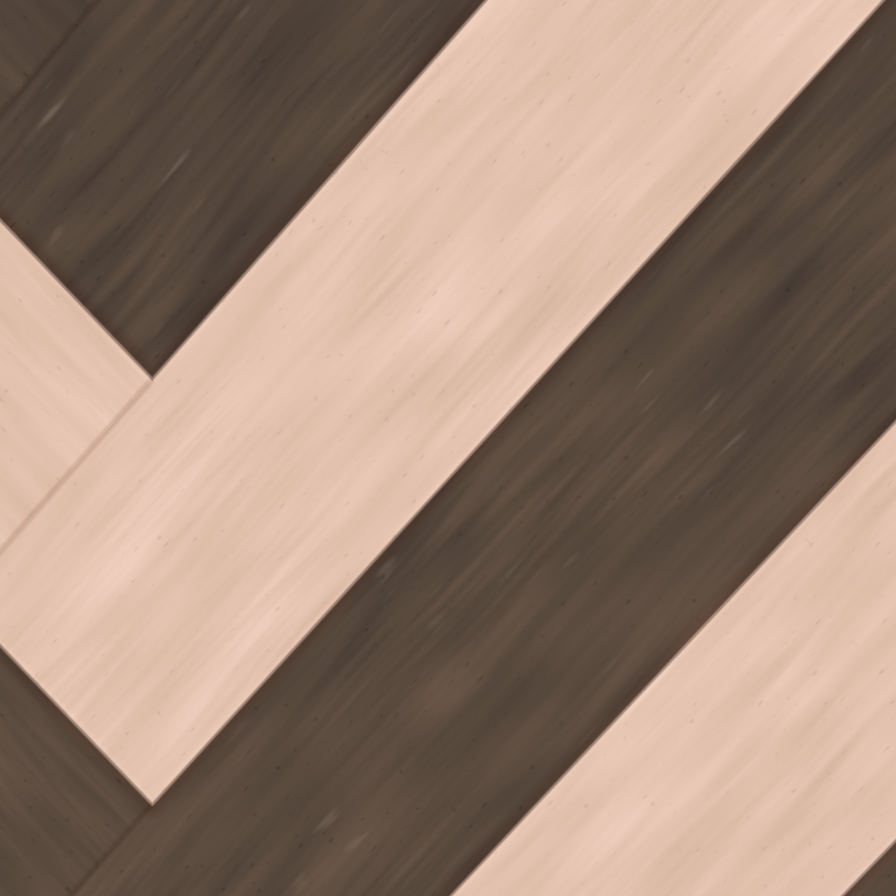
This texture is drawn by a three.js fragment shader. Its source:

```glsl
// Close view of a two-tone herringbone floor: pale and dark planks alternate down one column.
// Two skewed stripe coordinates give the rising and falling planks, the butt seams and the
// distance to each edge; stretched gradient noise along each plank makes the wood grain.

#define CORNER vec2(0.170, 0.577)  // corner where a dark plank end meets a pale plank
#define PITCH 0.475                // vertical distance between plank edges
#define WIDTH 0.32                 // plank width
#define EDGE 0.0028                // half width of the soft plank edge
#define GRAIN 1.0                  // strength of the grain
#define PALE_TAN vec3(0.825, 0.690, 0.605)
#define PALE_PINK vec3(0.945, 0.820, 0.755)
#define DARK_COOL vec3(0.270, 0.228, 0.198)
#define DARK_WARM vec3(0.435, 0.355, 0.290)
#define SEAM_TINT vec3(0.89, 0.85, 0.83)

varying vec2 vUv;

float hash(float n) {
  return fract(sin(n * 37.31 + 4.7) * 4375.85);
}

vec2 gradient(vec2 cell) {
  float a = 6.28318 * fract(sin(dot(cell, vec2(127.1, 311.7))) * 4375.85);
  return vec2(cos(a), sin(a));
}

// Gradient noise, about -0.7 to 0.7
float noise(vec2 p) {
  vec2 i = floor(p), f = fract(p);
  vec2 u = f * f * f * (f * (f * 6.0 - 15.0) + 10.0);
  float a = dot(gradient(i), f);
  float b = dot(gradient(i + vec2(1.0, 0.0)), f - vec2(1.0, 0.0));
  float c = dot(gradient(i + vec2(0.0, 1.0)), f - vec2(0.0, 1.0));
  float d = dot(gradient(i + 1.0), f - 1.0);
  return mix(mix(a, b, u.x), mix(c, d, u.x), u.y);
}

// Wood tone around 0.5; p.x runs along the plank, p.y across it
float grain(vec2 p, float seed) {
  p += vec2(seed * 7.3, seed * 3.1);
  p.y += 0.012 * noise(p * vec2(4.0, 7.0));
  float broad = noise(p * vec2(2.5, 14.0));
  float streak = noise(p * vec2(4.0, 48.0));
  float fibre = noise(p * vec2(9.0, 125.0)) * (0.7 + noise(p * 6.0));
  float cloud = noise(p * vec2(8.0, 17.0) + 31.0);
  return 0.5 + GRAIN * (0.30 * broad + 0.28 * streak + 0.32 * fibre + 0.22 * cloud);
}

void main() {
  // Stripe coordinates: "rise" counts across rising planks, "fall" across falling ones
  vec2 q = vec2(vUv.x - CORNER.x, CORNER.y - vUv.y);
  float rise = (q.y + 1.135 * q.x) / (PITCH + 0.035 * q.x);
  rise += 0.02 * rise * (rise - 1.0);
  float fall = (q.y - 1.045 * q.x) / PITCH;

  // Choose the plank; find its nearest contrasting edge and its butt seam
  float row = floor(rise);
  float inner = rise - row;
  float edge, seam = 1.0;
  vec2 wood;
  bool rising = fall < row + 1.0;
  if (rising) {
    float past = max(fall - row, 0.0);
    edge = min(min(1.0 - inner, row + 1.0 - fall), length(vec2(inner, past)));
    if (fall > row) seam = inner;
    wood = vec2(-fall, rise) * WIDTH;
  } else {
    row = floor(fall);
    inner = fall - row;
    edge = min(inner, 1.0 - inner);
    seam = row - rise;
    wood = vec2(rise, fall) * WIDTH;
  }
  edge *= WIDTH;
  seam *= WIDTH;
  float side = mod(row, 2.0) < 0.5 ? 1.0 : -1.0;
  float pale = 0.5 + 0.5 * side * smoothstep(0.0, EDGE, edge);

  // Wood colours, with a tone of its own for each plank
  float seed = row + (rising ? 11.0 : 29.0);
  float tone = grain(wood, seed);
  float shift = 0.12 * (hash(seed) - 0.5);
  vec3 paleWood = mix(PALE_TAN, PALE_PINK, clamp(tone + 0.06 + shift, 0.0, 1.0));
  float depth = 0.20 * (0.5 - vUv.y) + 0.06 * vUv.x;
  vec3 darkWood = mix(DARK_COOL, DARK_WARM, clamp(tone - 0.06 + depth + shift, 0.0, 1.0));

  // Rare pale flecks on dark wood, small pores on both
  float fleck = smoothstep(0.32, 0.62, noise(wood * vec2(13.0, 85.0) + 5.0));
  fleck *= smoothstep(0.0, 0.4, noise(wood * 9.0 + 17.0));
  darkWood += 0.09 * fleck;
  float pore = smoothstep(0.38, 0.62, noise(wood * vec2(75.0, 190.0) + 60.0));
  paleWood *= 1.0 - 0.06 * pore;
  darkWood *= 1.0 - 0.13 * pore;

  // Worn rims: bright along pale edges, reddish shade along dark ones
  paleWood += 0.025 * (1.0 - smoothstep(0.002, 0.009, edge));
  float shade = 1.0 - smoothstep(0.002, 0.020, edge);
  darkWood *= mix(vec3(1.0), vec3(0.92, 0.84, 0.82), shade);

  // Faint seam where planks of one tone butt together
  vec3 color = mix(darkWood, paleWood, pale);
  float joint = 1.0 - smoothstep(0.001, 0.006, seam);
  color *= mix(vec3(1.0), SEAM_TINT, joint * 0.75);

  gl_FragColor = vec4(color, 1.0);
}
```
